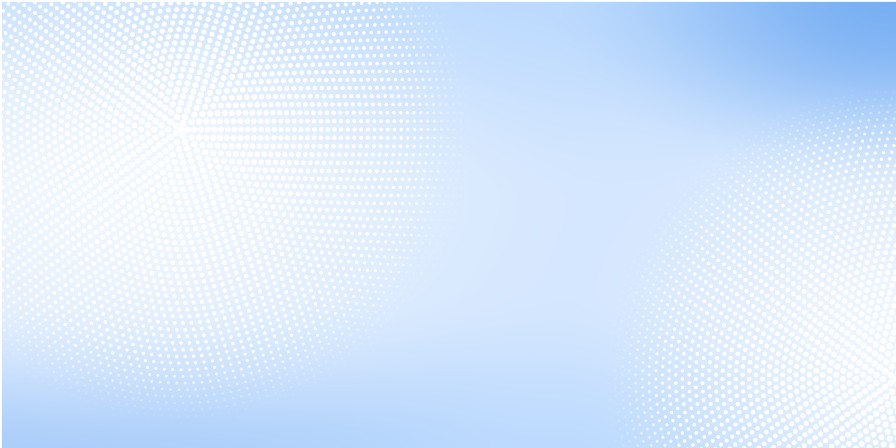
This background is drawn by a WebGL 1 fragment shader. Its source:

```glsl
precision highp float;
// Soft blue gradient background with two white glows, each overlaid by a
// halftone rosette: ring n holds 5n dots, which shrink and fade outward.
// Coordinates run 0..2 across and 0..1 up, with the origin at the lower left.

uniform vec2 u_resolution;

const float TAU = 6.2831853;

// Colours
const vec3 MIST  = vec3(0.835, 0.905, 0.996);
const vec3 SKY   = vec3(0.74, 0.855, 0.995);
const vec3 HAZE  = vec3(0.66, 0.80, 0.98);
const vec3 AZURE = vec3(0.47, 0.685, 0.95);
const vec3 WHITE = vec3(1.0);

// Glows: centre and elliptical reach
const vec2 LEFT_GLOW        = vec2(0.28, 0.61);
const vec2 LEFT_GLOW_REACH  = vec2(1.08, 0.72);
const vec2 RIGHT_GLOW       = vec2(1.98, 0.20);
const vec2 RIGHT_GLOW_REACH = vec2(0.74, 0.66);
const vec2 CORNER           = vec2(2.0, 1.02);
const vec2 CORNER_REACH     = vec2(0.82, 0.47);
const float LEFT_STRENGTH   = 0.68;
const float RIGHT_STRENGTH  = 0.64;

// Halftone rosettes
const vec2 LEFT_ROSETTE    = vec2(0.404, 0.711);
const vec2 RIGHT_ROSETTE   = vec2(2.0, 0.154);
const float ROSETTE_RADIUS = 0.67;
const float RING_STEP      = 0.0149;
const float DOTS_PER_RING  = 5.0;  // multiplied by the ring number
const float DOT_INNER      = 0.50; // dot radius at the centre, in ring steps
const float DOT_OUTER      = 0.17; // dot radius at the rim, in ring steps

// Thin pale margin along the left and top
const float MARGIN = 0.004;

// Smooth elliptical falloff: 1 at the centre, 0 at the reach
float glow(vec2 p, vec2 centre, vec2 reach) {
  return 1.0 - smoothstep(0.0, 1.0, length((p - centre) / reach));
}

// Coverage of the ring-arranged dots around a centre
float rosette(vec2 p, vec2 centre, float pixel) {
  vec2 d = p - centre;
  float r = length(d);
  float ring = floor(r / RING_STEP + 0.5);
  float count = max(DOTS_PER_RING * ring, 1.0);
  float turn = atan(d.y, d.x) / TAU * count;
  float arc = (fract(turn + 0.5) - 0.5) * TAU / count;

  // Local offset from the nearest dot, along the radius and the arc
  float dist = ring < 0.5 ? r : length(vec2(r - ring * RING_STEP, r * arc));
  float t = clamp(r / ROSETTE_RADIUS, 0.0, 1.0);
  float size = RING_STEP * mix(DOT_INNER, DOT_OUTER, t);
  float fade = 1.0 - smoothstep(0.72, 1.0, t);
  return fade * (1.0 - smoothstep(size - 0.6 * pixel, size + 0.6 * pixel, dist));
}

// Vertical blue washes plus the deep upper right corner
vec3 backdrop(vec2 p) {
  vec3 low = mix(HAZE, SKY, smoothstep(0.2, 1.25, p.x));
  vec3 color = mix(MIST, SKY, smoothstep(0.55, 1.02, p.y));
  color = mix(color, low, 1.0 - smoothstep(-0.02, 0.36, p.y));
  return mix(color, AZURE, glow(p, CORNER, CORNER_REACH));
}

void main() {
  vec2 p = gl_FragCoord.xy / u_resolution * vec2(2.0, 1.0);
  float pixel = 1.0 / u_resolution.y;

  vec3 color = backdrop(p);
  color = mix(color, WHITE, LEFT_STRENGTH * glow(p, LEFT_GLOW, LEFT_GLOW_REACH));
  color = mix(color, WHITE, RIGHT_STRENGTH * glow(p, RIGHT_GLOW, RIGHT_GLOW_REACH));

  float dots = max(rosette(p, LEFT_ROSETTE, pixel), rosette(p, RIGHT_ROSETTE, pixel));
  color = mix(color, WHITE, dots);

  float inset = min(p.x, 1.0 - p.y);
  float margin = 1.0 - smoothstep(MARGIN - 0.5 * pixel, MARGIN + 0.5 * pixel, inset);
  color = mix(color, WHITE, margin);

  gl_FragColor = vec4(color, 1.0);
}
```
